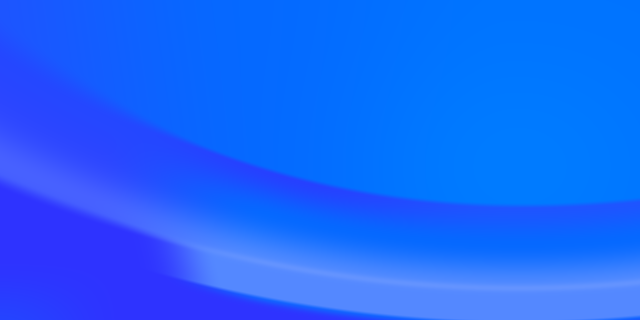
Reproduce this background procedurally as a WebGL 1 fragment shader.

```glsl
precision highp float;

uniform vec2 u_resolution;

const vec3 VIOLET = vec3(0.18, 0.20, 1.0);
const vec3 INDIGO = vec3(0.14, 0.28, 1.0);
const vec3 COBALT = vec3(0.02, 0.41, 1.0);
const vec3 AZURE = vec3(0.0, 0.49, 1.0);
const vec3 PALE = vec3(0.34, 0.55, 1.0);
const vec3 LILAC = vec3(0.28, 0.38, 1.0);

// Height of a shallow bowl curve; skew steepens its left side
float bowl(float x, float base, float bend, float skew) {
  return base + x * x * (bend - skew * x);
}

// Soft step centred on zero
float softStep(float d, float width) {
  return smoothstep(-width, width, d);
}

// Gaussian falloff
float glow(float d, float width) {
  return exp(-d * d / (width * width));
}

// Open field above the bands
vec3 skyColor(vec2 p) {
  vec3 color = mix(vec3(0.13, 0.32, 1.0), COBALT, smoothstep(-0.1, 0.95, p.x + 0.15 * p.y));
  color = mix(color, vec3(0.0, 0.45, 1.0), smoothstep(0.7, 1.6, p.x));
  float light = glow(length((p - vec2(1.62, 0.48)) * vec2(0.8, 1.0)), 0.36);
  return mix(color, AZURE, 0.85 * light);
}

// Curved band: t runs from its upper edge (0) to its lower ridge (1)
vec3 bandColor(float t, float x) {
  vec3 shade = mix(vec3(0.15, 0.25, 1.0), vec3(0.12, 0.33, 1.0), smoothstep(0.9, 1.6, x));
  vec3 right = mix(shade, COBALT, smoothstep(0.0, 0.5, t));
  right = mix(right, PALE, smoothstep(0.45, 1.05, t));
  vec3 left = mix(INDIGO, vec3(0.17, 0.27, 1.0), smoothstep(0.0, 0.6, t));
  left = mix(left, LILAC, glow(t - 0.88, 0.24));
  return mix(left, right, smoothstep(0.3, 0.85, x + 0.12 * (t - 0.5)));
}

// Dark corner with a blue rim beside the lower edge
vec3 cornerColor(vec2 p, float depth) {
  vec3 color = mix(VIOLET, vec3(0.13, 0.29, 1.0), 0.8 * smoothstep(0.2, -0.05, p.y) * smoothstep(0.4, 0.0, p.x));
  float rim = glow(depth, 0.018) * smoothstep(0.5, 0.85, p.x);
  return mix(color, vec3(0.04, 0.43, 1.0), 0.85 * rim);
}

void main() {
  vec2 p = gl_FragCoord.xy / u_resolution;
  p.x *= 2.0;

  // Edge curves share nearly the same lowest point
  float upper = bowl(p.x - 1.64, 0.357, 0.155, 0.025);
  float ridge = bowl(p.x - 1.62, 0.099, 0.128, 0.0);
  float lower = bowl(p.x - 1.62, -0.006, 0.12, 0.0);
  float t = clamp((upper - p.y) / (upper - ridge), 0.0, 1.0);

  // Pale strip under the ridge fades into the dark corner on the left
  float stripFade = smoothstep(0.38, 0.68, p.x + 0.25 * (p.y - 0.2));
  vec3 strip = mix(VIOLET, mix(PALE, vec3(0.32, 0.52, 1.0), 0.5), stripFade);
  vec3 corner = cornerColor(p, p.y - lower);
  vec3 color = mix(corner, strip, softStep(p.y - lower, 0.007) * stripFade);

  // Band, ridge highlight and upper field
  float ridgeBlur = mix(0.026, 0.012, smoothstep(0.0, 0.8, p.x));
  color = mix(color, bandColor(t, p.x), softStep(p.y - ridge, ridgeBlur));
  float highlight = glow(p.y - ridge, 0.011) * smoothstep(0.35, 0.9, p.x);
  color = mix(color, vec3(0.41, 0.59, 1.0), 0.75 * highlight);
  float upperBlur = mix(0.07, 0.01, smoothstep(0.0, 0.7, p.x));
  color = mix(color, skyColor(p), softStep(p.y - upper, upperBlur));

  gl_FragColor = vec4(color, 1.0);
}
```
